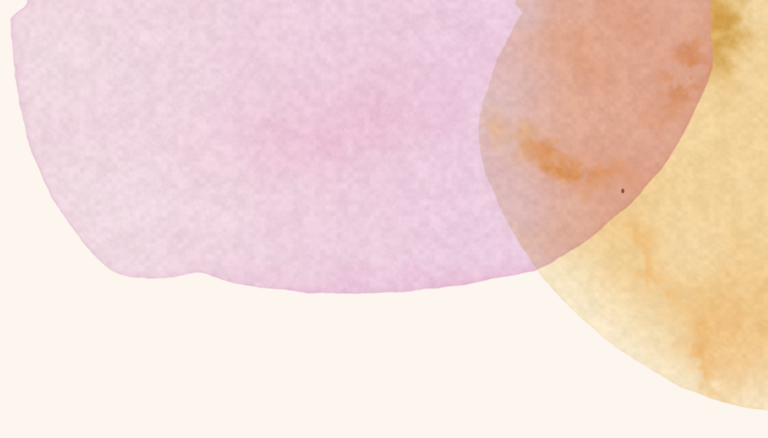
A Shadertoy shader for this background:

```glsl
// Two translucent watercolour washes, pink and ochre, overlapping on cream paper.
// Each wash is a distance field with a wobbling rim; pigment is built from soft
// rotated blooms, warped and broken up by value noise, plus a fine paper grain.

float hash(vec2 p) {
    return fract(sin(dot(p, vec2(127.1, 311.7))) * 43758.545);
}

float noise(vec2 p) {
    vec2 i = floor(p), f = fract(p);
    f = f * f * (3.0 - 2.0 * f);
    return mix(mix(hash(i), hash(i + vec2(1, 0)), f.x),
               mix(hash(i + vec2(0, 1)), hash(i + vec2(1, 1)), f.x), f.y);
}

float fbm(vec2 p) {
    float sum = 0.0, amp = 0.53;
    for (int i = 0; i < 4; i++) {
        sum += amp * noise(p);
        p = mat2(1.6, 1.2, -1.2, 1.6) * p + 7.3;
        amp *= 0.5;
    }
    return sum;
}

// Soft elliptical stain, turned by an angle
float bloom(vec2 p, vec2 centre, vec2 radius, float angle) {
    float c = cos(angle), s = sin(angle);
    vec2 q = mat2(c, -s, s, c) * (p - centre) / radius;
    return exp(-dot(q, q));
}

// Pink wash: a rounded lower left corner, a wavy base and a broad right arc
float pinkShape(vec2 p) {
    float left = 0.065 - 0.04 * smoothstep(0.6, 0.93, p.y) + 0.035 * smoothstep(0.95, 1.0, p.y);
    float base = 0.331 + 0.3 * (p.x - 0.8) * (p.x - 0.8)
               - 0.042 * exp(-pow((p.x - 0.27) / 0.12, 2.0))
               + 0.013 * exp(-pow((p.x - 0.46) / 0.045, 2.0));
    vec2 q = vec2(left - p.x, base - p.y) + 0.24;
    float body = length(max(q, 0.0)) + min(max(q.x, q.y), 0.0) - 0.24;
    float arc = length(vec2(max(p.x - 0.904, 0.0), p.y - 1.07)) - 0.756;
    return max(body, max(arc, p.x - 1.626));
}

// Ochre wash: a softened diamond running off the right side
float ochreShape(vec2 p) {
    p.x += 0.04 * smoothstep(0.965, 1.0, p.y);
    vec2 q = pow(abs(p - vec2(1.75, 0.70)) / vec2(0.657, 0.635), vec2(1.65));
    return (pow(q.x + q.y, 1.0 / 1.65) - 1.0) * 0.64;
}

void mainImage(out vec4 fragColor, in vec2 fragCoord) {
    vec2 p = fragCoord / iResolution.y;
    float soft = 1.2 / iResolution.y;
    float cloud = fbm(p * 7.0);
    float mottle = fbm(p * 24.0 + 9.0);
    float grain = fbm(p * 80.0 + 31.0) - 0.5;
    float ragged = smoothstep(0.3, 0.6, mottle + grain * 0.4);

    // Outlines, roughest along the far left
    float rough = mix(0.018, 0.009, smoothstep(0.0, 0.3, p.x));
    float wobble = (fbm(p * 16.0 + 3.0) - 0.5) * rough + (mottle - 0.5) * 0.005;
    float pinkDist = pinkShape(p) + wobble;
    float ochreDist = ochreShape(p) + wobble;
    float pinkMask = 1.0 - smoothstep(-soft, soft, pinkDist);
    float ochreMask = 1.0 - smoothstep(-soft, soft, ochreDist);

    // Warped position gives the stains ragged borders
    vec2 w = p + 0.10 * (vec2(cloud, fbm(p * 7.0 + 50.0)) - 0.5)
               + 0.08 * (vec2(mottle, fbm(p * 24.0 + 70.0)) - 0.5);

    // Pink pigment
    vec3 pink = mix(vec3(0.94, 0.845, 0.88), vec3(0.925, 0.80, 0.875), smoothstep(0.1, 1.15, p.x));
    pink = mix(pink, vec3(0.93, 0.725, 0.815), 0.65 * bloom(w, vec2(0.75, 0.71), vec2(0.23, 0.09), 0.25));
    pink = mix(pink, vec3(0.925, 0.765, 0.85), 0.4 * bloom(w, vec2(0.95, 0.86), vec2(0.32, 0.13), 0.4));
    pink = mix(pink, vec3(0.92, 0.75, 0.845), 0.6 * bloom(w, vec2(0.88, 0.355), vec2(0.4, 0.03), 0.06));
    pink = mix(pink, vec3(0.95, 0.87, 0.90), 0.45 * bloom(w, vec2(0.52, 0.57), vec2(0.24, 0.09), 0.0));
    pink += (cloud - 0.5) * vec3(0.01, 0.04, 0.025);
    pink -= vec3(0.03, 0.07, 0.04) * exp(-abs(pinkDist) / 0.006);

    // Ochre pigment, paler toward its lower left rim
    vec3 ochre = mix(vec3(0.975, 0.915, 0.79), vec3(0.95, 0.83, 0.62), smoothstep(0.0, 0.2, -ochreDist));
    ochre = mix(ochre, vec3(0.925, 0.70, 0.42), 0.65 * bloom(w, vec2(1.68, 0.24), vec2(0.13, 0.14), -0.4));
    ochre = mix(ochre, vec3(0.92, 0.67, 0.38), 0.6 * ragged * bloom(w, vec2(1.48, 0.35), vec2(0.035, 0.15), 0.4));
    ochre = mix(ochre, vec3(0.90, 0.66, 0.36), 0.6 * ragged * bloom(w, vec2(1.62, 0.15), vec2(0.03, 0.09), 0.3));
    ochre = mix(ochre, vec3(0.78, 0.56, 0.20), 0.8 * bloom(w, vec2(1.65, 0.95), vec2(0.045, 0.09), -0.2));
    ochre += (cloud - 0.5) * vec3(0.02, 0.07, 0.12);
    ochre -= vec3(0.02, 0.03, 0.04) * exp(-abs(ochreDist) / 0.004);

    // Overlap: mauve at the left rim, terracotta inside, rusty streaks
    vec3 blend = mix(vec3(0.875, 0.73, 0.73), vec3(0.875, 0.65, 0.56), smoothstep(0.02, 0.22, -ochreDist));
    blend = mix(blend, vec3(0.88, 0.71, 0.61), 0.6 * bloom(w, vec2(1.27, 0.46), vec2(0.16, 0.07), 0.6));
    blend = mix(blend, vec3(0.84, 0.54, 0.30), 0.85 * ragged * bloom(w, vec2(1.30, 0.625), vec2(0.12, 0.028), -0.4));
    blend = mix(blend, vec3(0.88, 0.68, 0.50), 0.7 * bloom(w, vec2(1.20, 0.67), vec2(0.05, 0.035), 0.0));
    blend = mix(blend, vec3(0.80, 0.49, 0.28), 0.8 * ragged * bloom(w, vec2(1.575, 0.85), vec2(0.045, 0.10), -0.5));
    blend = mix(blend, vec3(0.86, 0.59, 0.44), 0.6 * bloom(w, vec2(1.32, 0.91), vec2(0.12, 0.10), 0.5));
    blend += (cloud - 0.5) * vec3(0.03, 0.08, 0.09);
    blend -= vec3(0.03, 0.05, 0.05) * exp(-abs(pinkDist) / 0.005);

    // Layers on paper, grain inside the washes, and one stray speck
    vec3 color = mix(vec3(0.993, 0.965, 0.937), pink, pinkMask);
    color = mix(color, mix(ochre, blend, pinkMask), ochreMask);
    color += max(pinkMask, ochreMask) * (grain * 0.08 + (mottle - 0.5) * 0.03);
    float speck = length((p - vec2(1.422, 0.564)) / vec2(0.7, 1.0)) - 0.005;
    color = mix(color, vec3(0.45, 0.25, 0.15), 0.85 * (1.0 - smoothstep(-soft, soft, speck)));
    fragColor = vec4(color, 1.0);
}
```
